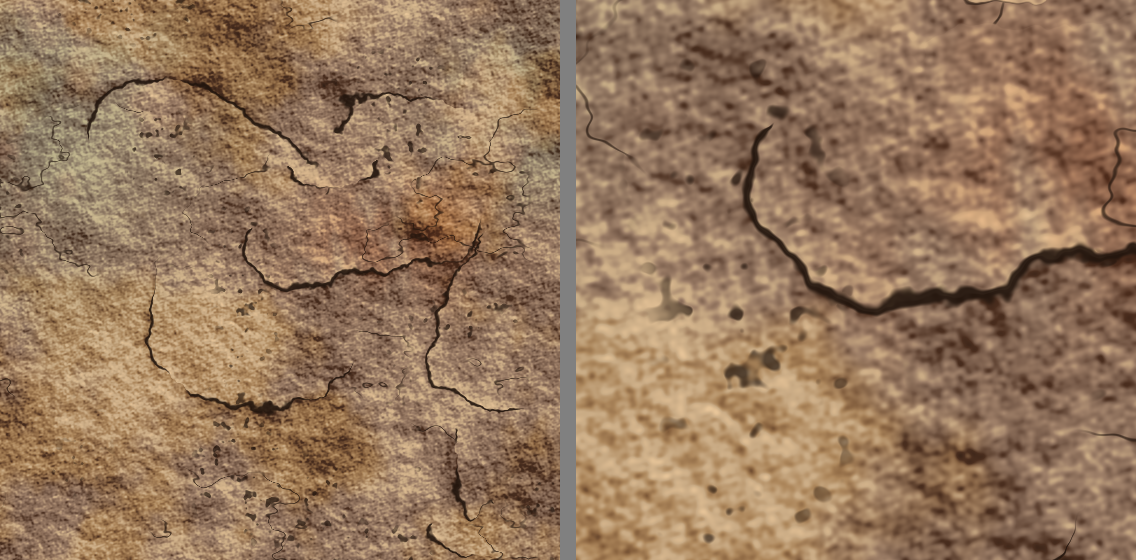
Left: the whole. Right: its middle third, enlarged.
Reproduce this texture procedurally as a Shadertoy shader.

```glsl
// Weathered sandstone face: overlapping rounded slabs with dark undercut rims.
// A side-lit fractal relief gives a tone, which a warm colour ramp turns into
// ochre or mauve stone; warped ellipses add slabs, cracks and soft shadows.

const vec3 CRACK_BLACK = vec3(0.13, 0.08, 0.05);
const vec3 DEEP_BROWN  = vec3(0.29, 0.18, 0.12);
const vec3 OCHRE_DARK  = vec3(0.53, 0.38, 0.24);
const vec3 OCHRE_MID   = vec3(0.68, 0.53, 0.36);
const vec3 MAUVE_DARK  = vec3(0.48, 0.37, 0.30);
const vec3 MAUVE_MID   = vec3(0.62, 0.50, 0.41);
const vec3 PALE_SAND   = vec3(0.79, 0.67, 0.52);
const vec3 LICHEN_TINT = vec3(0.90, 1.01, 1.02);
const vec3 RUST_TINT   = vec3(1.05, 0.92, 0.84);

const float BASE_TONE = 0.60;
const float RELIEF_GAIN = 8.0;
const float MOTTLE_GAIN = 1.1;
const float GRAIN_GAIN = 0.42;
const float CRACK_WIDTH = 0.0055;
const float SHADOW_REACH = 0.014;
const vec2 LIGHT_STEP = vec2(0.0022, 0.0034);

// Slabs: centre and radii, then tilt and the direction of the shaded rim
const int SLAB_COUNT = 8;
const vec4 SLABS[SLAB_COUNT] = vec4[](
    vec4(0.37, 0.69, 0.25, 0.13), vec4(0.70, 0.79, 0.10, 0.03),
    vec4(0.61, 0.72, 0.08, 0.025), vec4(0.46, 0.45, 0.19, 0.175),
    vec4(0.67, 0.60, 0.22, 0.08), vec4(0.93, 0.43, 0.15, 0.15),
    vec4(0.87, 0.17, 0.085, 0.085), vec4(0.86, 0.045, 0.09, 0.042));
const vec2 SLAB_TURNS[SLAB_COUNT] = vec2[](
    vec2(-0.12, 1.6), vec2(0.15, 1.7), vec2(0.12, -1.8), vec2(0.2, -2.3),
    vec2(0.08, -2.1), vec2(-0.3, -2.6), vec2(-0.4, -2.4), vec2(-0.1, -2.3));

float hash(vec2 p) {
    return fract(sin(dot(p, vec2(127.1, 311.7))) * 43758.5453);
}

float noise(vec2 p) {
    vec2 i = floor(p), f = fract(p);
    f = f * f * (3.0 - 2.0 * f);
    return mix(mix(hash(i), hash(i + vec2(1, 0)), f.x),
               mix(hash(i + vec2(0, 1)), hash(i + vec2(1, 1)), f.x), f.y);
}

mat2 turn(float a) {
    return mat2(cos(a), sin(a), -sin(a), cos(a));
}

float fbm(vec2 p, int octaves, float gain) {
    float sum = 0.0, total = 0.0, amp = 1.0;
    for (int i = 0; i < octaves; i++) {
        sum += amp * noise(p);
        total += amp;
        amp *= gain;
        p = turn(0.6) * p * 2.0 + 17.3;
    }
    return sum / total;
}

float relief(vec2 p) {
    return fbm(turn(-0.25) * p * vec2(8.0, 10.0), 6, 0.6);
}

vec3 stoneRamp(float tone, float mauve) {
    vec3 dark = mix(OCHRE_DARK, MAUVE_DARK, mauve);
    vec3 mid = mix(OCHRE_MID, MAUVE_MID, mauve);
    vec3 c = mix(DEEP_BROWN, dark, clamp(tone * 3.0, 0.0, 1.0));
    c = mix(c, mid, clamp(tone * 3.0 - 1.0, 0.0, 1.0));
    c = mix(c, PALE_SAND, clamp(tone * 3.0 - 2.0, 0.0, 1.0));
    return c * (1.0 + 0.3 * clamp(tone - 1.0, 0.0, 0.5) + 0.7 * clamp(tone, -0.6, 0.0));
}

void mainImage(out vec4 fragColor, in vec2 fragCoord) {
    vec2 uv = fragCoord / iResolution.xy;
    float pixel = 1.0 / iResolution.y;

    // Side-lit relief, broad mottling and fine sand grain
    float tone = BASE_TONE;
    tone += RELIEF_GAIN * (relief(uv) - relief(uv + LIGHT_STEP));
    tone += MOTTLE_GAIN * (fbm(uv * 7.0 + 31.0, 5, 0.6) - 0.5);
    tone += GRAIN_GAIN * (noise(uv * 240.0) - 0.5);

    // Slabs drawn in order, each hiding the cracks below it
    vec2 warp = vec2(fbm(uv * 6.0 + 3.0, 6, 0.55), fbm(uv * 6.0 + 57.0, 6, 0.55)) - 0.5;
    vec2 p = uv + 0.16 * warp;
    float raggedness = noise(uv * 16.0 + 9.0);
    float crack = 0.0, shadow = 0.0, rim = 0.0;
    for (int i = 0; i < SLAB_COUNT; i++) {
        vec2 radii = SLABS[i].zw;
        vec2 q = (p - SLABS[i].xy) * turn(SLAB_TURNS[i].x);
        float k = length(q / radii);
        vec2 slope = q / (radii * radii) + 1e-4;
        float d = k * (k - 1.0) / length(slope);
        vec2 shade = vec2(cos(SLAB_TURNS[i].y), sin(SLAB_TURNS[i].y));
        float facing = smoothstep(0.05, 0.6, dot(normalize(slope), shade));
        float inside = smoothstep(pixel, -pixel, d);
        float width = CRACK_WIDTH * facing * smoothstep(0.1, 0.8, raggedness) + 1e-4;
        float line = smoothstep(width + pixel, width * 0.3, abs(d)) * smoothstep(0.0, 0.25, facing);
        crack = max(crack * (1.0 - 0.85 * inside), line * smoothstep(0.12, 0.4, raggedness));
        shadow = max(shadow * (1.0 - inside), (1.0 - inside) * facing * exp(-max(d, 0.0) / SHADOW_REACH));
        rim = max(rim * (1.0 - inside), inside * facing * exp(min(d, 0.0) / 0.03));
    }
    tone += 0.13 * rim - 0.38 * shadow;

    // Hairline fissures and clustered pits
    float fissure = abs(fbm(uv * vec2(5.0, 8.0) + 71.0, 5, 0.55) - 0.5);
    float fissureArea = smoothstep(0.54, 0.72, noise(uv * 9.0 + 40.0));
    crack = max(crack, 0.75 * fissureArea * smoothstep(0.009, 0.001, fissure));
    float pits = smoothstep(0.70, 0.82, fbm(uv * 75.0, 2, 0.5));
    crack = max(crack, 0.8 * pits * smoothstep(0.5, 0.75, noise(uv * 7.0 + 23.0)));

    // Mineral stains: mauve patches, grey lichen and rust on the long slab
    float mauve = smoothstep(0.36, 0.58, fbm(uv * 5.0 + 12.0, 5, 0.6));
    float lichen = exp(-14.0 * dot(uv - vec2(0.06, 0.78), uv - vec2(0.06, 0.78)))
                 + exp(-30.0 * dot(uv - vec2(0.96, 0.80), uv - vec2(0.96, 0.80)));
    lichen *= smoothstep(0.3, 0.6, fbm(uv * 6.0 + 90.0, 4, 0.6));
    vec2 stain = (p - vec2(0.72, 0.59)) / vec2(0.16, 0.10);
    float rust = exp(-dot(stain, stain)) * smoothstep(0.25, 0.6, fbm(uv * vec2(18.0, 8.0), 4, 0.6));
    tone -= 0.30 * rust;

    vec3 color = stoneRamp(tone, clamp(mauve + 0.5 * lichen, 0.0, 1.0));
    color *= mix(vec3(1.0), LICHEN_TINT, clamp(lichen, 0.0, 1.0));
    color *= mix(vec3(1.0), RUST_TINT, rust);
    color = mix(color, CRACK_BLACK, 0.9 * crack);
    fragColor = vec4(color, 1.0);
}
```
